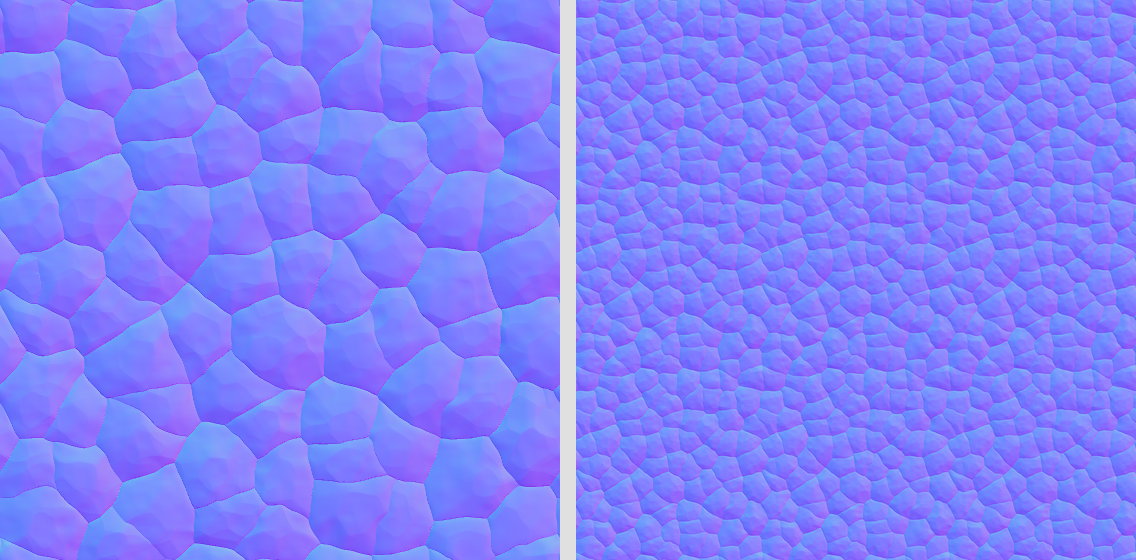
Left: one tile. Right: repeated 3 by 3.
Reproduce this texture map procedurally as a Shadertoy shader.

```glsl
const float STONES = 9.0;          // stones per side of the tile
const float JITTER = 0.72;         // scatter of stone centres
const float LIFT = 0.05;           // spread of stone heights
const float TOP_RADIUS = 0.29;     // size of the flat top, in cells
const float SIDE_SLOPE = 0.10;     // step in slope at the shoulder
const float DOME = 0.10;           // overall roundness
const float RIM_DROP = 0.011;      // rounding next to the joints
const float RIM_WIDTH = 0.017;
const float TILT = 0.11;           // random lean of the tops
const float LEAN = 0.03;           // common lean of all stones
const float CHIPS = 22.0;          // chipped facets per side
const float CHIP_DEPTH = 0.045;
const float GRAIN = 0.06;
const vec2 RELIEF = vec2(0.8, 1.0);
const float STEP = 0.001;          // sampling distance for slopes
const int SIDES = 7;
const float TAU = 6.2831853;

vec2 random2(vec2 cell, float seed) {
    vec3 v = fract((cell.xyx + seed * 17.31) * vec3(0.1031, 0.1030, 0.0973));
    v += dot(v, v.yzx + 33.33);
    return fract((v.xx + v.yz) * v.zy);
}

// Value noise that wraps after a whole number of cells
float noise(vec2 p, float period, float seed) {
    vec2 i = floor(p), f = fract(p);
    f = f * f * f * (f * (f * 6.0 - 15.0) + 10.0);
    vec2 a = mod(i, period), b = mod(i + 1.0, period);
    float low = mix(random2(a, seed).x, random2(vec2(b.x, a.y), seed).x, f.x);
    float high = mix(random2(vec2(a.x, b.y), seed).x, random2(b, seed).x, f.x);
    return mix(low, high, f.y);
}

vec2 warp(vec2 uv, float period, float seed) {
    return vec2(noise(uv * period, period, seed),
                noise(uv * period, period, seed + 1.0)) - 0.5;
}

float smoothMax(float a, float b, float k) {
    float h = max(k - abs(a - b), 0.0) / k;
    return max(a, b) + h * h * k * 0.25;
}

// One stone: a dome cut by a tilted polygonal top
float stone(vec2 q, vec2 id) {
    float shoulder = -1.0;
    for (int i = 0; i < SIDES; i++) {
        vec2 r = random2(id, 5.0 + float(i));
        float angle = (float(i) + 0.8 * r.x) * TAU / float(SIDES);
        float d = dot(q, vec2(cos(angle), sin(angle)));
        shoulder = smoothMax(shoulder, d * mix(0.85, 1.25, r.y), 0.05);
    }
    vec2 size = random2(id, 2.0);
    vec2 tilt = (random2(id, 3.0) - 0.5) * TILT + vec2(0.0, LEAN);
    float top = TOP_RADIUS * mix(0.8, 1.2, size.y);
    return (size.x - 0.5) * LIFT + dot(q, tilt) - DOME * dot(q, q)
         - SIDE_SLOPE * smoothMax(shoulder - top, 0.0, 0.012);
}

// Stones pressed together: the highest one shows, worn along its joints
float paving(vec2 uv) {
    vec2 p = uv * STONES, base = floor(p), arm = vec2(0.0);
    float best = -9.0, second = -9.0;
    for (int y = -2; y <= 2; y++)
    for (int x = -2; x <= 2; x++) {
        vec2 cell = base + vec2(x, y);
        vec2 id = mod(cell, STONES);
        vec2 q = p - cell - 0.5 - (random2(id, 1.0) - 0.5) * JITTER;
        if (dot(q, q) > 1.7) continue;
        float h = stone(q, id);
        second = max(second, min(h, best));
        if (h > best) { best = h; arm = q; }
    }
    float facing = smoothstep(-0.6, 0.7, arm.y / (length(arm) + 0.01));
    float rim = RIM_DROP * mix(0.4, 1.0, facing) * exp((second - best) / RIM_WIDTH);
    return (best - rim) / STONES;
}

// Shallow hollows that meet in fine ridges
float chips(vec2 uv) {
    vec2 p = uv * CHIPS, base = floor(p);
    float low = 10.0;
    for (int y = -1; y <= 1; y++)
    for (int x = -1; x <= 1; x++) {
        vec2 cell = base + vec2(x, y);
        vec2 id = mod(cell, CHIPS);
        vec2 q = p - cell - 0.1 - 0.8 * random2(id, 21.0);
        low = min(low, dot(q, q) + 0.3 * random2(id, 22.0).x);
    }
    return CHIP_DEPTH * low / CHIPS;
}

float height(vec2 uv) {
    vec2 bent = uv + 0.017 * warp(uv, 13.0, 31.0) + 0.005 * warp(uv, 37.0, 33.0);
    float worn = smoothstep(0.3, 0.7, noise(uv * 11.0, 11.0, 41.0));
    float grain = noise(uv * 19.0, 19.0, 42.0) / 19.0
                + 0.7 * noise(uv * 47.0, 47.0, 43.0) / 47.0;
    return paving(bent) + worn * chips(bent) + GRAIN * grain;
}

void mainImage(out vec4 fragColor, in vec2 fragCoord) {
    vec2 uv = fragCoord / iResolution.xy;
    vec2 e = vec2(STEP, 0.0);
    vec2 slope = vec2(height(uv + e.xy) - height(uv - e.xy),
                      height(uv + e.yx) - height(uv - e.yx)) / (2.0 * STEP);
    vec3 normal = normalize(vec3(-slope * RELIEF, 1.0));
    fragColor = vec4(normal * 0.5 + 0.5, 1.0);
}
```
